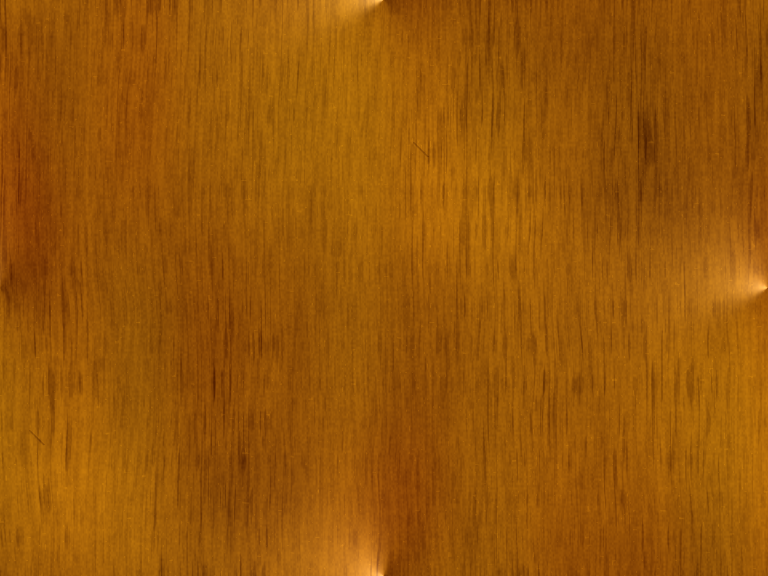
Give the GLSL for this texture, as a WebGL 1 fragment shader.

```glsl
precision highp float;
// Varnished amber wood: fine upright grain, dark pores and soft half-drop sheen.

uniform vec2 u_resolution;

float hash(vec2 p) {
  vec3 h = fract(vec3(p.xyx) * 0.1031);
  h += dot(h, h.yzx + 33.33);
  return fract((h.x + h.y) * h.z);
}

float noise(vec2 p) {
  vec2 cell = floor(p), f = fract(p);
  f = f * f * (3.0 - 2.0 * f);
  float low = mix(hash(cell), hash(cell + vec2(1.0, 0.0)), f.x);
  float high = mix(hash(cell + vec2(0.0, 1.0)), hash(cell + 1.0), f.x);
  return mix(low, high, f.y);
}

vec2 wrap(vec2 d) {
  return fract(d + 0.5) - 0.5;
}

// Soft spot, repeated half a canvas across and up.
float blob(vec2 uv, vec2 center, vec2 radius) {
  vec2 a = wrap(uv - center) / radius;
  vec2 b = wrap(uv - center - 0.5) / radius;
  return exp(-dot(a, a)) + exp(-dot(b, b));
}

// Offset to the closest pinch point of the sheen.
vec2 nearestPinch(vec2 uv) {
  vec2 a = wrap(uv - vec2(0.5, 0.0));
  vec2 b = wrap(uv - vec2(0.0, 0.5));
  return dot(a, a) < dot(b, b) ? a : b;
}

float segment(vec2 p, vec2 a, vec2 b) {
  vec2 along = b - a;
  float t = clamp(dot(p - a, along) / dot(along, along), 0.0, 1.0);
  return length(p - a - along * t);
}

// Thin upright dark dashes; threshold sets how many there are.
float pores(vec2 p, vec2 scale, float threshold) {
  return smoothstep(threshold, threshold + 0.2, noise(p * scale));
}

void main() {
  vec2 uv = gl_FragCoord.xy / u_resolution;
  vec2 p = gl_FragCoord.xy / u_resolution.y;

  // Broad light and shade.
  float yellow = blob(uv, vec2(0.47, 0.80), vec2(0.16, 0.23));
  float red = blob(uv, vec2(0.03, 0.62), vec2(0.055, 0.16));
  float tone = 0.60 + 0.34 * yellow - 0.38 * red;
  tone += 0.36 * blob(uv, vec2(0.61, 0.63), vec2(0.13, 0.12));
  tone -= 0.36 * blob(uv, vec2(0.28, 0.42), vec2(0.13, 0.18));
  tone -= 0.36 * blob(uv, vec2(0.82, 0.66), vec2(0.09, 0.10));
  tone -= 0.18 * blob(uv, vec2(0.55, 0.38), vec2(0.05, 0.18));
  tone += 0.30 * (noise(p * vec2(5.0, 3.0) + 31.0) - 0.5);

  // Pinch points: pale glow on the upper left, shadow on the right.
  vec2 pinch = nearestPinch(uv);
  float reach = length(pinch) + 0.0005;
  vec2 side = pinch / reach;
  float glow = exp(-reach / 0.075) * smoothstep(0.1, 0.95, 0.45 * side.y - 0.9 * side.x);
  float shadow = exp(-reach / 0.05) * smoothstep(0.0, 0.7, side.x);
  tone -= 0.7 * shadow;

  // Grain lines wander slightly from the upright.
  float wander = 0.014 * noise(p * vec2(4.0, 3.0)) + 0.005 * noise(p * vec2(14.0, 11.0));
  vec2 g = p + vec2(wander, 0.0);
  float bands = noise(g * vec2(13.0, 1.5)) - 0.5;
  float streaks = noise(g * vec2(70.0, 5.0) + 17.0) - 0.5;
  float fibres = noise(g * vec2(270.0, 17.0) + 41.0) - 0.5;
  float flecks = noise(p * vec2(75.0, 100.0) + 7.0) - 0.5;
  float grit = noise(p * vec2(360.0, 250.0) + 3.0) - 0.5;
  tone += 0.16 * bands + 0.17 * streaks + 0.34 * fibres + 0.11 * flecks + 0.30 * grit;

  // Short pores lie everywhere, longer ones in loose upright patches.
  float patches = smoothstep(0.25, 0.7, noise(g * vec2(9.0, 3.0) + 23.0));
  float brief = pores(g + 5.0, vec2(270.0, 30.0), 0.66);
  float fine = pores(g + 2.0, vec2(230.0, 15.0), 0.68);
  float coarse = pores(g + 9.0, vec2(180.0, 9.0), 0.74);
  tone -= 0.20 * brief + fine * mix(0.16, 0.42, patches) + 0.40 * coarse * patches;

  // Tiny pale specks and one repeated scratch.
  float specks = smoothstep(0.90, 0.98, noise(p * vec2(190.0, 150.0) + 61.0));
  tone += 0.3 * specks;
  vec2 tile = uv.x < 0.3 ? uv + 0.5 : uv;
  float scratch = segment(tile, vec2(0.539, 0.752), vec2(0.557, 0.728));
  tone -= 0.6 * (1.0 - smoothstep(0.0004, 0.0018, scratch));

  // Amber ramp, tinted by region and by slow drifts of orange.
  vec3 darkAmber = vec3(0.47, 0.238, 0.015);
  vec3 lightAmber = vec3(0.675, 0.394, 0.036);
  vec3 color = mix(darkAmber, lightAmber, clamp(tone, -0.7, 1.45));
  float orange = noise(g * vec2(8.0, 2.5) + 77.0) - 0.5;
  color += vec3(-0.004, 0.016, 0.0) * yellow + vec3(0.012, -0.022, 0.0) * red;
  color += vec3(0.016, -0.022, -0.004) * orange;
  color += vec3(0.34, 0.29, 0.20) * glow;
  color += vec3(0.25, 0.27, 0.25) * exp(-reach / 0.015) * smoothstep(0.4, 1.0, -side.x);
  gl_FragColor = vec4(clamp(color, 0.0, 1.0), 1.0);
}
```
